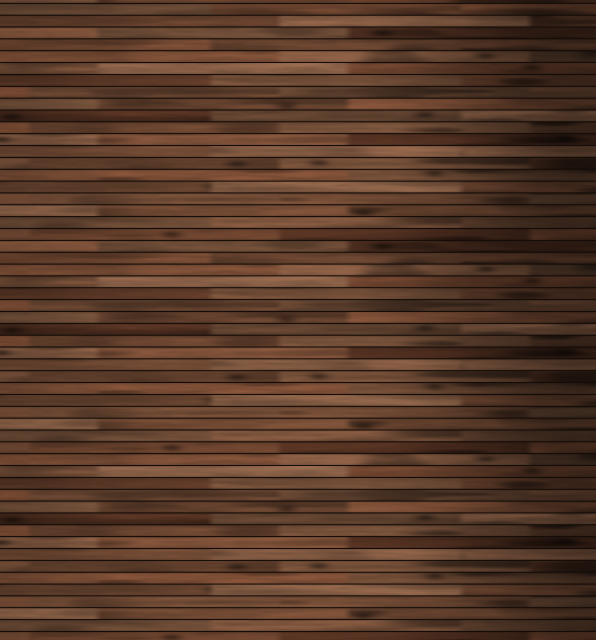
This texture is drawn by a Shadertoy shader. Its source:

```glsl
// Wall of narrow horizontal wood boards with staggered soft joints, grain, knots and a dark right side.

#define ROWS 54.0          // board rows from top to bottom
#define ROW_SHIFT 0.28     // part of a row cut off at the top
#define REPEAT_ROWS 18.0   // rows after which the boards repeat
#define BOARD_LENGTH 0.42  // fraction of the canvas width
#define STAGGER 0.115      // joint shift from one row to the next
#define JOINT_BLUR 0.022   // softness of a joint, in board lengths
#define GAP_WIDTH 0.085    // dark gap, in row heights
#define RIGHT_SHADE 0.53   // brightness at the right edge
#define LEFT_SHADE 0.86    // brightness at the left edge

const vec3 RED_WOOD  = vec3(0.450, 0.275, 0.187);
const vec3 GREY_WOOD = vec3(0.430, 0.302, 0.218);
const vec3 PALE_WOOD = vec3(0.570, 0.400, 0.295);
const vec3 DARK_WOOD = vec3(0.295, 0.170, 0.115);
const vec3 GAP_COLOR = vec3(0.075, 0.045, 0.030);

float hash(vec2 p) {
    vec3 q = fract(vec3(p.xyx) * 0.1031);
    q += dot(q, q.yzx + 33.33);
    return fract((q.x + q.y) * q.z);
}

float noise(vec2 p) {
    vec2 i = floor(p), f = fract(p);
    f = f * f * (3.0 - 2.0 * f);
    return mix(mix(hash(i), hash(i + vec2(1, 0)), f.x),
               mix(hash(i + vec2(0, 1)), hash(i + vec2(1, 1)), f.x), f.y);
}

// Fine streaks stretched along the board
float grain(vec2 p) {
    return 0.5 * noise(p * vec2(7.0, 2.5))
         + 0.3 * noise(p * vec2(16.0, 5.0) + 31.0)
         + 0.2 * noise(p * vec2(45.0, 7.0) + 57.0);
}

// One board: x across the canvas, v from 0 at its top to 1 at its bottom
vec3 boardColor(vec2 id, float x, float v) {
    vec2 seed = id + vec2(11.0, 47.0);
    float kind = hash(seed + 5.3);
    vec2 p = vec2(x + 9.0 * hash(seed + 2.7), v + 13.0 * id.y);

    // Base tone, with a few pale and a few dark boards
    vec3 color = mix(RED_WOOD, GREY_WOOD, hash(seed));
    color *= 0.87 + 0.26 * hash(seed + 8.1);
    color = mix(color, PALE_WOOD, 0.85 * smoothstep(0.84, 0.92, kind));
    color = mix(color, DARK_WOOD, 0.80 * smoothstep(0.12, 0.05, kind));

    // Grain and long stains, heavier towards the right
    color *= 1.0 + 0.36 * (grain(p) - 0.5);
    float stain = smoothstep(0.56, 0.95, noise(p * vec2(8.0, 1.4) + 71.0));
    color *= 1.0 - stain * mix(0.22, 0.50, smoothstep(0.5, 0.95, x));
    float sheen = smoothstep(0.65, 1.0, noise(p * vec2(6.0, 1.8) + 93.0));
    color *= 1.0 + 0.14 * sheen;

    // Occasional knot
    float knotX = fract(p.x / BOARD_LENGTH) - 0.5;
    float knotV = v - mix(0.3, 0.7, hash(seed + 6.6));
    float knot = exp(-dot(vec2(knotX * 24.0, knotV * 3.5), vec2(knotX * 24.0, knotV * 3.5)));
    return color * (1.0 - 0.42 * knot * step(0.74, hash(seed + 3.9)));
}

void mainImage(out vec4 fragColor, in vec2 fragCoord) {
    vec2 uv = fragCoord / iResolution.xy;

    // Rows run down from the top; the last repeat starts two rows late
    float rowPos = (1.0 - uv.y) * ROWS - ROW_SHIFT;
    float row = floor(rowPos), v = rowPos - row;
    row += 2.0 * step(2.0 + 2.0 * REPEAT_ROWS, row);
    float rowId = row < 2.0 ? row : 2.0 + mod(row - 2.0, REPEAT_ROWS);

    // Blend the two boards beside the nearest joint
    float offset = 0.049 + (mod(row, 3.0) - 1.0) * STAGGER;
    float along = (uv.x - offset) / BOARD_LENGTH;
    float joint = floor(along + 0.5);
    float side = smoothstep(-JOINT_BLUR, JOINT_BLUR, along - joint);
    vec3 color = mix(boardColor(vec2(joint - 1.0, rowId), uv.x, v),
                     boardColor(vec2(joint, rowId), uv.x, v), side);

    // Rounded board edges
    float edge = min(v, 1.0 - v);
    color *= mix(0.86, 1.0, smoothstep(0.0, 0.22, edge));

    // Wide light falloff with uneven shadow on the right
    float cloud = noise(uv * vec2(4.0, 9.0) + 19.0) - 0.5;
    float shadow = smoothstep(0.57, 1.0, uv.x + 0.12 * cloud);
    color *= mix(1.0, RIGHT_SHADE, shadow);
    color *= mix(LEFT_SHADE, 1.0, smoothstep(0.0, 0.3, uv.x));

    // Dark gap between rows
    float pixel = ROWS / iResolution.y;
    float gap = 1.0 - smoothstep(0.5 * (GAP_WIDTH - pixel), 0.5 * (GAP_WIDTH + pixel), edge);
    color = mix(color, GAP_COLOR, gap);

    fragColor = vec4(color, 1.0);
}
```
